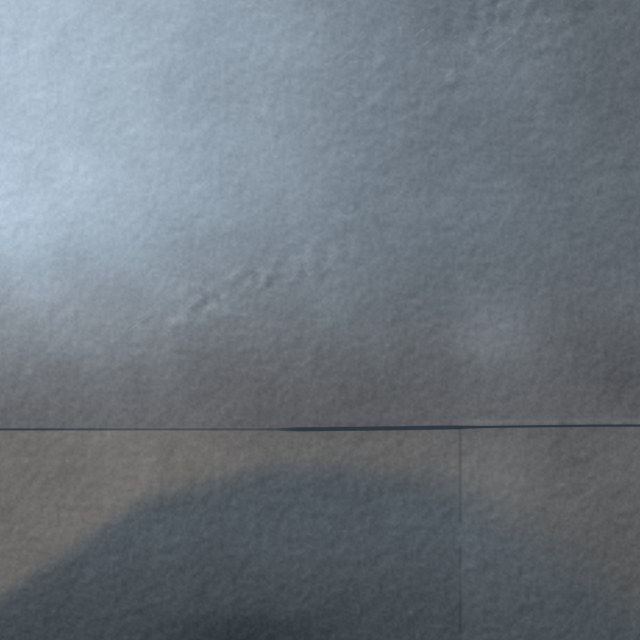
A WebGL 2 fragment shader for this texture:

```glsl
#version 300 es
precision highp float;
// Weathered plaster wall: cool light from the left, a seam and a soft dome of shadow.

uniform vec2 u_resolution;
out vec4 fragColor;

float hash(vec2 p) {
  vec3 q = fract(vec3(p.xyx) * 0.1031);
  q += dot(q, q.yzx + 33.33);
  return fract((q.x + q.y) * q.z);
}

float noise(vec2 p) {
  vec2 i = floor(p), f = fract(p);
  f = f * f * (3.0 - 2.0 * f);
  return mix(mix(hash(i), hash(i + vec2(1, 0)), f.x),
             mix(hash(i + vec2(0, 1)), hash(i + vec2(1, 1)), f.x), f.y);
}

// Layered noise, centred on zero
float fbm(vec2 p) {
  float sum = 0.0, amp = 0.5;
  for (int i = 0; i < 5; i++) {
    sum += amp * (noise(p) - 0.5);
    p = mat2(1.6, 1.2, -1.2, 1.6) * p + 17.3;
    amp *= 0.5;
  }
  return sum;
}

// Soft elliptical spot
float spot(vec2 p, vec2 centre, vec2 radius) {
  vec2 d = (p - centre) / radius;
  return exp(-dot(d, d));
}

// Surface relief lit from the upper left
float relief(vec2 p, float scale) {
  vec2 q = p * scale;
  return fbm(q + vec2(0.25, -0.3)) - fbm(q - vec2(0.25, -0.3));
}

vec3 upperWall(vec2 p, float mottle) {
  float across = exp(-pow(p.x / 0.49, 2.0));
  float rise = smoothstep(0.34, 0.73, p.y + 0.06 * mottle);
  float light = 0.385 + 0.355 * across * rise;
  light += 0.045 * spot(p, vec2(0.5, 0.9), vec2(0.22, 0.4));
  light += 0.045 * spot(p, vec2(0.0, 0.46), vec2(0.4, 0.13));
  light += 0.05 * spot(p, vec2(0.78, 0.9), vec2(0.1, 0.09));
  light += 0.045 * spot(p, vec2(0.77, 0.48), vec2(0.07, 0.06));
  light += 0.02 * spot(p, vec2(0.85, 0.7), vec2(0.15, 0.2));
  light -= 0.025 * spot(p, vec2(0.7, 0.78), vec2(0.08, 0.07));
  light -= 0.02 * spot(p, vec2(0.6, 0.39), vec2(0.16, 0.07));
  light -= 0.045 * spot(p, vec2(0.98, 0.41), vec2(0.1, 0.08));
  // Faint upright joint
  float joint = p.x - 0.715;
  light += 0.012 * joint / (abs(joint) + 0.008) * exp(-abs(joint) / 0.04) * smoothstep(0.7, 0.4, p.y);
  float cool = smoothstep(0.3, 0.68, p.y + 0.1 * mottle) * (1.0 - 0.25 * smoothstep(0.65, 1.0, p.x));
  return light * mix(vec3(0.97, 0.985, 1.015), vec3(0.915, 1.01, 1.095), cool);
}

vec3 lowerWall(vec2 p, float mottle) {
  vec3 warm = mix(vec3(0.435, 0.43, 0.425), vec3(0.36, 0.365, 0.37), smoothstep(0.1, 0.95, p.x));
  warm += 0.035 * spot(p, vec2(0.78, 0.26), vec2(0.08, 0.07));
  warm -= 0.04 * smoothstep(0.22, 0.02, p.y);

  // Shadow dome
  vec3 shade = mix(vec3(0.255, 0.285, 0.305), vec3(0.31, 0.342, 0.368), smoothstep(0.0, 0.18, p.y));
  shade -= 0.06 * spot(p, vec2(0.39, 0.0), vec2(0.14, 0.04));
  shade += 0.025 * smoothstep(0.71, 0.73, p.x);
  float edge = 0.27 - 0.9 * pow(p.x - 0.485, 2.0) + 0.05 * mottle;
  float softness = mix(0.028, 0.06, smoothstep(0.6, 0.9, p.x));
  return mix(warm, shade, smoothstep(softness, -softness, p.y - edge));
}

void main() {
  vec2 p = gl_FragCoord.xy / u_resolution;
  float pixel = 1.0 / u_resolution.y;
  float mottle = fbm(p * 6.0 + 3.7);

  // Two slabs meeting at the seam
  float seam = p.y - (0.329 + 0.006 * smoothstep(0.4, 1.0, p.x));
  vec3 color = mix(lowerWall(p, mottle), upperWall(p, mottle), smoothstep(-0.003, 0.003, seam));

  // Stains, trowel marks and grain
  color *= 1.0 + 0.12 * mottle + 0.09 * fbm(p * vec2(19.0, 15.0) + 41.0);
  float ridge = p.y - 0.47 - 0.42 * (p.x - 0.2);
  float rough = exp(-pow(ridge / 0.035, 2.0)) * spot(p, vec2(0.38, 0.55), vec2(0.24, 0.2));
  rough += spot(p, vec2(0.72, 0.94), vec2(0.2, 0.12));
  float broken = smoothstep(0.4, 0.75, noise(p * 24.0 + 9.0));
  color += relief(p, 55.0) * (0.03 + 0.13 * rough * broken);
  color += 0.055 * relief(p + 5.0, 105.0);
  color += 0.03 * (noise(p * 230.0) - 0.5);

  // Sparse short scratches, slanting up to the right
  vec2 along = mat2(0.8, -0.6, 0.6, 0.8) * p;
  float scratch = smoothstep(0.8, 0.95, noise(along * vec2(45.0, 150.0)));
  color += 0.028 * scratch * (0.35 + rough);

  // Sparse pale flecks
  vec2 cell = floor(p * 55.0);
  vec2 offset = fract(p * 55.0) - 0.25 - 0.5 * vec2(hash(cell + 7.0), hash(cell + 19.0));
  color += 0.03 * step(0.965, hash(cell)) * smoothstep(0.22, 0.03, length(offset * vec2(0.8, 1.2)));

  // Seam line: faint at left, deep in the middle, fine at right
  float deep = smoothstep(0.42, 0.47, p.x);
  float strength = mix(0.45 + 0.3 * smoothstep(0.25, 0.0, p.x), 0.9, deep);
  float width = mix(0.001, 0.0024, deep * smoothstep(0.76, 0.7, p.x));
  float line = smoothstep(width + 0.002, width - 0.0005, abs(seam));
  color += 0.04 * smoothstep(0.7, 0.74, p.x) * exp(-pow((seam - 0.007) / 0.005, 2.0));
  color *= 1.0 - 0.06 * deep * exp(-abs(seam) / 0.008);
  color = mix(color, vec3(0.17, 0.21, 0.25), line * strength);

  // Lower upright joint, broken by wear
  float wear = smoothstep(0.15, 0.8, noise(vec2(3.0, p.y * 30.0)));
  float upright = smoothstep(0.003 + pixel, 0.0, abs(p.x - 0.719));
  color *= 1.0 - 0.13 * wear * upright * step(seam, 0.0);

  fragColor = vec4(clamp(color, 0.0, 1.0), 1.0);
}
```
